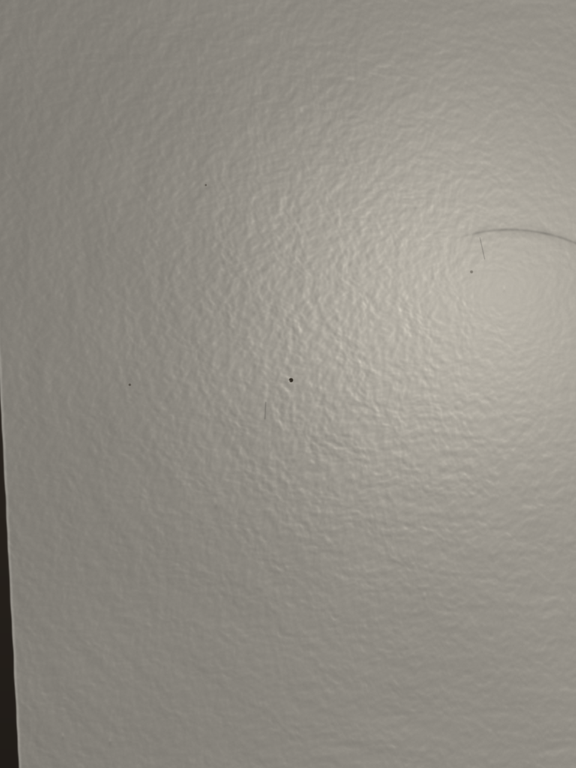
A WebGL 2 fragment shader for this texture:

```glsl
#version 300 es
precision highp float;
// A glossy painted wall: broad soft glare over a warm grey, with fine roller
// grain lit by embossing gradient noise toward the light. Faint strokes curve
// around the glare; scuffs, specks and a dark side gap finish the surface.
uniform vec2 u_resolution;
out vec4 fragColor;

float hash(vec2 p) {
  vec3 q = fract(vec3(p.xyx) * 0.1031);
  q += dot(q, q.yzx + 33.33);
  return fract((q.x + q.y) * q.z);
}

float cornerSlope(vec2 cell, vec2 offset) {
  float angle = 6.2832 * hash(cell);
  return dot(vec2(cos(angle), sin(angle)), offset);
}

float gradientNoise(vec2 p) {
  vec2 i = floor(p), f = fract(p), e = vec2(1.0, 0.0);
  vec2 w = f * f * f * (f * (f * 6.0 - 15.0) + 10.0);
  float low = mix(cornerSlope(i, f), cornerSlope(i + e, f - e), w.x);
  float high = mix(cornerSlope(i + e.yx, f - e.yx), cornerSlope(i + 1.0, f - 1.0), w.x);
  return mix(low, high, w.y);
}

// Paint relief: medium lumps, fine grain and shallow sideways brush marks.
float paintHeight(vec2 p) {
  vec2 bent = p + 0.006 * gradientNoise(p * 24.0 + 7.0);
  float brush = smoothstep(0.62, 0.38, p.y) * smoothstep(0.2, 0.5, p.x);
  return gradientNoise(bent * 95.0 + 40.0)
       + 0.4 * gradientNoise(bent * 185.0 + 90.0)
       + 0.5 * gradientNoise(bent * 42.0 + 15.0)
       + 0.6 * brush * gradientNoise(bent * vec2(22.0, 100.0) + 60.0);
}

float segmentDistance(vec2 p, vec2 a, vec2 b) {
  vec2 ab = b - a;
  return length(p - a - ab * clamp(dot(p - a, ab) / dot(ab, ab), 0.0, 1.0));
}

float softLine(float dist, float halfWidth, float pixel) {
  return 1.0 - smoothstep(halfWidth - pixel, halfWidth + pixel, dist);
}

void main() {
  vec2 p = gl_FragCoord.xy / u_resolution.y;
  float pixel = 1.0 / u_resolution.y;

  // Wide lighting
  vec2 fromGlare = p - vec2(0.57, 0.61);
  float glare = exp(-dot(fromGlare, fromGlare) / 0.068);
  float tone = 0.505 + 0.093 * p.x + 0.165 * glare;
  tone += 0.012 * gradientNoise(p * 5.0 + 3.0);

  // Grain embossed along the direction to the light
  vec2 fromLight = p - vec2(0.66, 0.62);
  float radius = length(fromLight);
  vec2 stepOut = 0.0019 * fromLight / (radius + 0.05);
  float relief = paintHeight(p + stepOut) - paintHeight(p - stepOut);
  float sheen = exp(-pow(length((p - vec2(0.47, 0.57)) * vec2(1.0, 0.85)) / 0.23, 2.0));
  tone += (0.025 + 0.075 * sheen) * (relief + 0.7 * max(relief, 0.0) * relief);

  // Curved strokes around the glare
  float angle = atan(-fromLight.y, -fromLight.x);
  float wobble = gradientNoise(p * 9.0);
  float strokes = gradientNoise(vec2(radius * 62.0 + wobble, angle * 5.0 + 20.0));
  tone += 0.016 * strokes * smoothstep(0.17, 0.32, radius);

  // Small raised flecks, each with a shaded lower side
  for (int i = 0; i < 14; i++) {
    float k = float(i);
    vec2 at = vec2(0.75 * hash(vec2(k, 4.0)), hash(vec2(k, 19.0)));
    vec2 d = (p - at) * vec2(1.0, 0.6);
    float size = 0.0015 + 0.0015 * hash(vec2(k, 31.0));
    tone += 0.05 * exp(-dot(d, d) / (size * size));
    d.y += size;
    tone -= 0.04 * exp(-dot(d, d) / (size * size));
  }

  // Arc scuff, short scratches and faint dents
  float dx = p.x - 0.664;
  float arc = abs(p.y - 0.701 + 2.4 * dx * dx);
  float arcFade = smoothstep(0.58, 0.64, p.x) * (0.75 + 0.5 * gradientNoise(p * 60.0));
  tone -= 0.11 * arcFade * exp(-arc * arc / 0.000004);
  tone -= 0.035 * arcFade * exp(-arc * arc / 0.00006);
  float tick = segmentDistance(p, vec2(0.625, 0.69), vec2(0.631, 0.663));
  tone -= 0.12 * softLine(tick, 0.0007, pixel);
  float scratch = segmentDistance(p, vec2(0.346, 0.476), vec2(0.345, 0.455));
  tone -= 0.09 * softLine(scratch, 0.0008, pixel);
  float ridge = segmentDistance(p, vec2(0.348, 0.62), vec2(0.346, 0.48));
  tone += 0.022 * exp(-ridge * ridge / 0.000008);
  float dent = length((p - vec2(0.456, 0.898)) * vec2(0.6, 1.0));
  tone += 0.06 * exp(-dent * dent / 0.00001);

  // Film grain, then warm grey paint
  tone += 0.008 * (hash(floor(p * 512.0)) - 0.5);
  vec3 color = tone * vec3(1.0, 0.973, 0.91) + vec3(0.0, 0.0, 0.004);

  // Dark specks, the largest chipped beside a pale lip
  float hole = length(p - vec2(0.379, 0.505));
  float specks = softLine(hole, 0.0026, pixel);
  specks = max(specks, 0.6 * softLine(length(p - vec2(0.169, 0.499)), 0.0014, pixel));
  specks = max(specks, 0.5 * softLine(length(p - vec2(0.268, 0.759)), 0.0012, pixel));
  specks = max(specks, 0.4 * softLine(length(p - vec2(0.614, 0.646)), 0.0018, pixel));
  color = mix(color, vec3(0.17, 0.15, 0.12), specks);
  color += 0.2 * softLine(length(p - vec2(0.377, 0.504)), 0.0009, pixel);

  // Slanted wall edge with a pale rim, dark gap beyond
  float edge = p.x - 0.0245 + 0.05 * p.y - 0.0012 * gradientNoise(vec2(p.y * 30.0, 2.0));
  color += 0.07 * exp(-pow((edge - 0.002) / 0.0018, 2.0));
  vec3 gap = vec3(0.15, 0.13, 0.11) * (0.85 + 0.4 * p.y);
  color = mix(gap, color, smoothstep(-1.2 * pixel, 1.2 * pixel, edge));

  fragColor = vec4(clamp(color, 0.0, 1.0), 1.0);
}
```
